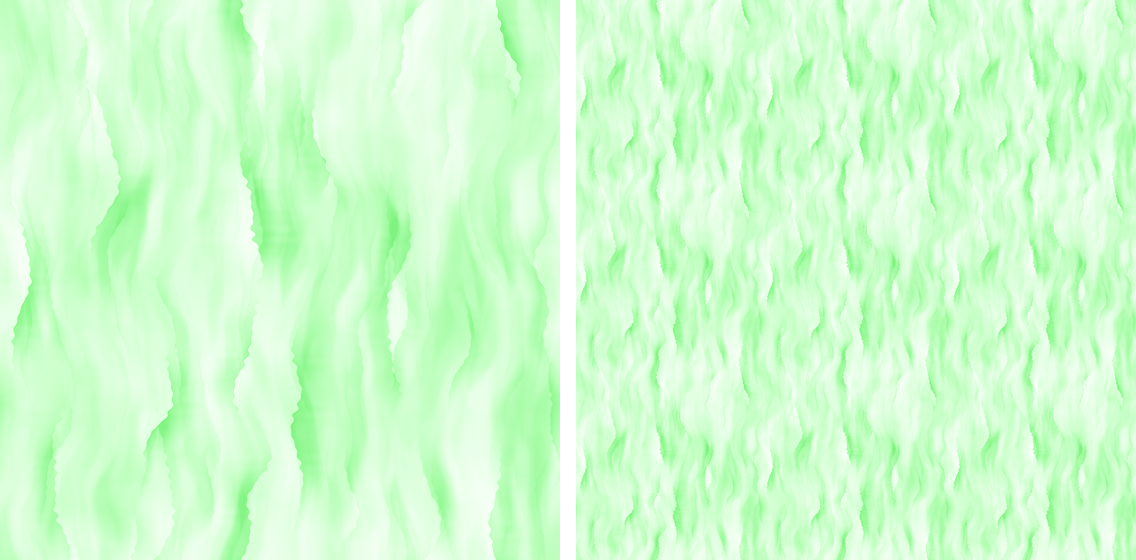
Left, the tile; right, the same tile 3 across and 3 down.
This texture is drawn by a WebGL 2 fragment shader. Its source:

```glsl
#version 300 es
precision highp float;
// Tileable pale green fibrous bark in a soft watercolour manner.
// Stretched cellular noise lays down blended vertical streaks; scattered
// wavy tears add crisp edges, shaded on one side and lit on the other.

uniform vec2 u_resolution;
out vec4 fragColor;

const float TAU = 6.28318;

vec3 hash(vec2 cell, float seed) {
  vec3 p = fract(vec3(cell, seed) * vec3(0.1031, 0.1030, 0.0973));
  p += dot(p, p.yxz + 33.33);
  return fract((p.xxy + p.yxx) * p.zyx);
}

// Cellular noise with blended cell values, -0.5 to 0.5, wrapping on the grid
float streaks(vec2 uv, vec2 grid, float seed, float crispness) {
  vec2 p = uv * grid, cell = floor(p), local = p - cell;
  float total = 0.0, weights = 0.0;
  for (int j = -1; j <= 1; j++)
    for (int i = -1; i <= 1; i++) {
      vec2 o = vec2(i, j);
      vec3 h = hash(mod(cell + o, grid), seed);
      vec2 d = o + h.xy - local;
      float w = exp(-crispness * dot(d, d));
      total += w * (h.z - 0.5);
      weights += w;
    }
  return total / weights;
}

// Wavy vertical edges: dark on one side, light on the other, fading at both ends
float tears(vec2 uv, vec2 grid, float seed) {
  vec2 p = uv * grid, cell = floor(p), local = p - cell;
  float blur = 0.8 * grid.x / u_resolution.x;
  float sum = 0.0;
  for (int j = -1; j <= 1; j++)
    for (int i = -1; i <= 1; i++) {
      vec2 o = vec2(i, j);
      vec2 id = mod(cell + o, grid);
      vec3 h = hash(id, seed), g = hash(id, seed + 17.0);
      vec2 q = local - o - h.xy;
      float along = q.y / mix(0.45, 0.95, g.x);

      // Outline: tilt, slow bends and small ragged notches
      float phase = TAU * h.z;
      float edge = 0.24 * (g.y - 0.5) * q.y
                 + 0.12 * sin(4.0 * q.y + phase)
                 + 0.04 * sin(11.0 * q.y + 2.0 * phase)
                 + 0.014 * sin(31.0 * q.y + 3.0 * sin(17.0 * q.y + phase))
                 + 0.006 * sin(83.0 * q.y + phase);
      float d = (q.x - edge) * (fract(h.z * 7.0) < 0.5 ? -1.0 : 1.0);

      // Shading on both sides of the outline
      float fade = smoothstep(0.0, 0.7, 1.0 - abs(along));
      float reach = mix(0.2, 0.45, fade);
      float dark = 1.0 - smoothstep(0.0, reach, d);
      dark += 0.25 * exp(-max(d, 0.0) * 350.0 / grid.x);
      float light = 0.5 * (1.0 - smoothstep(0.0, reach + 0.15, -d));
      float strength = mix(0.15, 1.0, g.z * g.z) * (1.0 - 0.35 * along);
      sum += strength * fade * mix(light, -dark, smoothstep(-blur, blur, d));
    }
  return sum;
}

void main() {
  vec2 uv = gl_FragCoord.xy / u_resolution;

  // Gentle sideways sway of all the fibres
  vec2 p = uv;
  p.x += 0.012 * sin(TAU * (2.0 * uv.y + uv.x))
       + 0.007 * sin(TAU * (3.0 * uv.y - 2.0 * uv.x) + 1.3)
       + 0.003 * sin(TAU * (7.0 * uv.y + 4.0 * uv.x) + 4.0);

  // Broad washes down to fine fibres
  float tone = 0.20 * streaks(p, vec2(11.0, 4.0), 3.0, 7.0)
             + 0.14 * streaks(p, vec2(24.0, 6.0), 11.0, 9.0)
             + 0.07 * streaks(p, vec2(47.0, 9.0), 23.0, 8.0)
             + 0.03 * streaks(p, vec2(40.0, 30.0), 31.0, 6.0);

  // Large, medium and small tears
  tone += 0.20 * tears(p, vec2(6.0, 4.0), 41.0)
        + 0.08 * tears(p, vec2(13.0, 5.0), 53.0)
        + 0.04 * tears(p, vec2(27.0, 7.0), 67.0);

  // Compress the lights, stretch the darks, then tint green
  tone = clamp(tone, -0.24, 0.3);
  float pale = 0.825 + tone * (1.0 - 1.5 * tone);
  float depth = max(0.84 - pale, 0.0);
  fragColor = vec4(pale, 1.0 - 0.4 * depth * depth, pale, 1.0);
}
```
